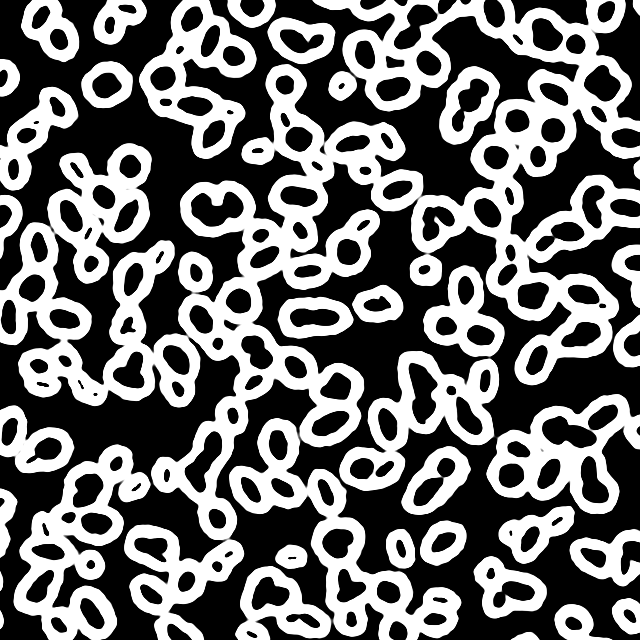
Give the GLSL for this pattern, as a WebGL 1 fragment shader.

```glsl
precision highp float;

// White outlines of scattered round cells on black. Each cell is a randomly
// sized, stretched and turned ellipse on a loosely jittered grid; neighbours
// fuse by a smooth minimum and the joint border is drawn as a thick band.

uniform vec2 u_resolution;

#define GRID 15.0          // cells per canvas height
#define SPREAD 1.3         // jitter, in grid steps
#define RADIUS_MIN 0.011
#define RADIUS_MAX 0.0285
#define STRETCH_MAX 1.7    // longest to shortest axis
#define HALF_STROKE 0.0088
#define FUSE 0.007         // softness of the joints
#define WARP 0.0065        // bending of the outlines
#define WARP_SCALE 38.0
#define ROUGH 0.0022       // fine unevenness of the edge
#define ROUGH_SCALE 120.0

const vec3 BACKGROUND = vec3(0.0);
const vec3 STROKE = vec3(1.0);

vec2 hash2(vec2 p) {
  vec3 q = fract(p.xyx * vec3(0.1031, 0.1030, 0.0973));
  q += dot(q, q.yzx + 33.33);
  return fract((q.xx + q.yz) * q.zy);
}

// Two independent channels of value noise, each from 0 to 1
vec2 noise2(vec2 p) {
  vec2 i = floor(p), f = fract(p);
  f = f * f * (3.0 - 2.0 * f);
  vec2 low = mix(hash2(i), hash2(i + vec2(1.0, 0.0)), f.x);
  vec2 high = mix(hash2(i + vec2(0.0, 1.0)), hash2(i + vec2(1.0, 1.0)), f.x);
  return mix(low, high, f.y);
}

// Approximate signed distance to an ellipse, y being its short axis
float ellipse(vec2 p, vec2 axes) {
  float k0 = length(p / axes);
  float k1 = max(length(p / (axes * axes)), 0.0001);
  return max(k0 * (k0 - 1.0) / k1, -axes.y);
}

float smoothMin(float a, float b, float k) {
  float h = max(k - abs(a - b), 0.0) / k;
  return min(a, b) - 0.25 * h * h * k;
}

// Signed distance to the union of all nearby cells
float cellField(vec2 p) {
  vec2 home = floor(p * GRID);
  float d = 1.0;
  for (int j = -1; j <= 1; j++) {
    for (int i = -1; i <= 1; i++) {
      vec2 id = home + vec2(float(i), float(j));
      vec2 jitter = hash2(id + 17.0) - 0.5;
      vec2 shape = hash2(id + 71.0);
      float angle = 3.14159 * hash2(id + 139.0).x;
      vec2 q = p - (id + 0.5 + SPREAD * jitter) / GRID;
      float c = cos(angle), s = sin(angle);
      q = vec2(c * q.x + s * q.y, c * q.y - s * q.x);
      float radius = mix(RADIUS_MIN, RADIUS_MAX, 1.0 - shape.x * shape.x);
      float stretch = sqrt(mix(1.0, STRETCH_MAX, shape.y));
      d = smoothMin(d, ellipse(q, radius * vec2(stretch, 1.0 / stretch)), FUSE);
    }
  }
  return d;
}

void main() {
  vec2 p = gl_FragCoord.xy / u_resolution.y;
  float pixel = 1.0 / u_resolution.y;

  // Irregular outlines
  vec2 bent = p + WARP * (noise2(p * WARP_SCALE + 5.0) - 0.5);
  float d = cellField(bent) + ROUGH * (noise2(p * ROUGH_SCALE).x - 0.5);

  // Band on both sides of the border
  float band = abs(d) - HALF_STROKE;
  float ink = 1.0 - smoothstep(-0.5 * pixel, 0.5 * pixel, band);
  gl_FragColor = vec4(mix(BACKGROUND, STROKE, ink), 1.0);
}
```
